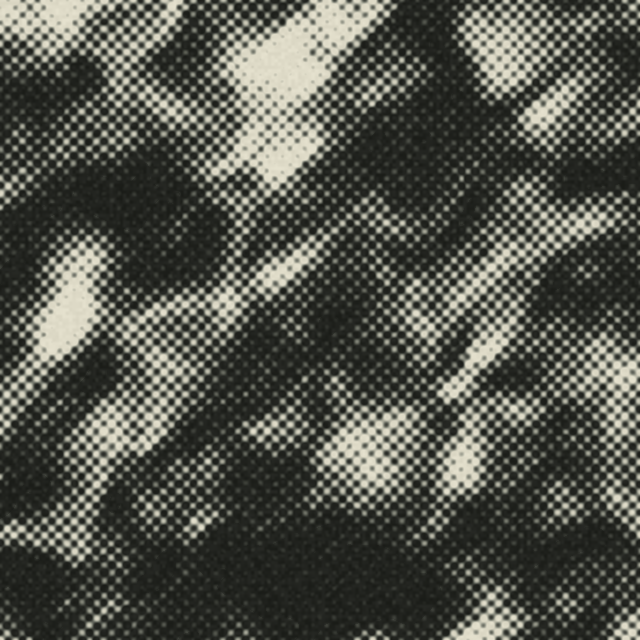
Give the GLSL for this texture, as a three.js fragment shader.

```glsl
varying vec2 vUv;

float hash(vec2 p) {
  p = fract(p * vec2(0.1031, 0.1137));
  p += dot(p, p.yx + 33.33);
  return fract((p.x + p.y) * p.x * 7.31 + p.y * 91.7);
}

float noise(vec2 p) {
  vec2 cell = floor(p);
  vec2 f = fract(p);
  f = f * f * (3.0 - 2.0 * f);
  float low = mix(hash(cell), hash(cell + vec2(1.0, 0.0)), f.x);
  float high = mix(hash(cell + vec2(0.0, 1.0)), hash(cell + 1.0), f.x);
  return mix(low, high, f.y);
}

// Grey level of the scene: patches stretched along a rising diagonal
float sceneTone(vec2 uv) {
  vec2 warp = vec2(noise(uv * 9.0 + 31.0), noise(uv * 9.0 + 67.0)) - 0.5;
  vec2 p = uv + 0.07 * warp;
  vec2 along = vec2(cos(0.66), sin(0.66));
  vec2 q = vec2(dot(p, along), dot(p, vec2(-along.y, along.x)));
  float n = 0.44 * noise(q * vec2(5.0, 9.0) + 40.0)
          + 0.36 * noise(q * vec2(11.0, 18.0) + 83.0)
          + 0.2 * noise(q * vec2(23.0, 32.0) + 120.0);
  n += 0.06 * (uv.y - uv.x);
  float z = (n - 0.5) / 0.125;
  // Skewed curve: broad shadows, few strong highlights
  return max(0.25 + 0.27 * z + 0.08 * z * z * step(-1.6, z), -0.02);
}

// Checkered dot lattice at 45 degrees, from -1 to 1
float dotScreen(vec2 uv) {
  vec2 wobble = vec2(noise(uv * 45.0 + 11.0), noise(uv * 45.0 + 53.0)) - 0.5;
  vec2 wave = cos(6.28318 * 43.0 * (uv + 0.003 * wobble));
  return wave.x * wave.y;
}

void main() {
  float tone = sceneTone(vUv);
  float strength = mix(0.2, 0.48, smoothstep(-0.02, 0.25, tone));
  float dotGain = 0.14 * (noise(vUv * 75.0 + 17.0) - 0.5);
  float light = smoothstep(0.0, 1.0, tone + dotGain + strength * dotScreen(vUv));

  // Warm paper showing through greenish black ink
  vec3 ink = vec3(0.125, 0.132, 0.115);
  vec3 paper = vec3(0.875, 0.86, 0.785);
  vec3 color = mix(ink, paper, light);
  color += vec3(0.0, 0.012, 0.01) * 4.0 * light * (1.0 - light);

  // Fine paper grain
  color += 0.05 * (noise(vUv * 190.0) - 0.5);
  gl_FragColor = vec4(color, 1.0);
}
```
